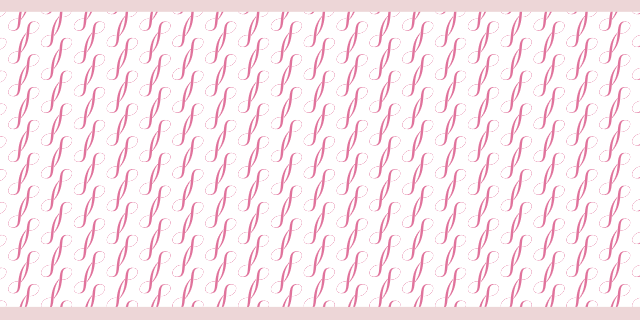
This pattern is drawn by a Shadertoy shader. Its source:

```glsl
// Interlaced calligraphic flourishes in pink on white, half-dropped from column
// to column, between two pale rose borders. Each flourish is one tapering Bezier
// strand and its half-turn copy; distances are measured in cells of the repeat.

const float CELLS_DOWN = 9.746;

vec2 bezier(vec2 a, vec2 b, vec2 c, vec2 d, float t) {
    float s = 1.0 - t;
    return s * s * s * a + 3.0 * s * s * t * b + 3.0 * s * t * t * c + t * t * t * d;
}

float segmentDistance(vec2 p, vec2 a, vec2 b) {
    vec2 ab = b - a;
    return length(p - a - ab * clamp(dot(p - a, ab) / dot(ab, ab), 0.0, 1.0));
}

// Hairline loop at the upper right, then a swelling stem down to the lower left.
float strand(vec2 p) {
    const vec2 tip = vec2(0.14, 0.28);
    const vec2 crown = vec2(0.33, 0.635);
    const float steps = 20.0;
    float d = 1e3;
    vec2 lastLoop = tip, lastStem = crown;
    for (float i = 1.0; i <= steps; i++) {
        float t = i / steps;
        vec2 loopPoint = bezier(tip, vec2(0.43, 0.23), vec2(0.61, 0.62), crown, t);
        vec2 stemPoint = bezier(crown, vec2(-0.025, 0.635), vec2(0.305, 0.076),
                                vec2(-0.14, -0.355), t);
        float halfWidth = 0.001 + 0.037 * sin(3.14159 * (t - 0.5 / steps));
        d = min(d, segmentDistance(p, lastLoop, loopPoint) - 0.001);
        d = min(d, segmentDistance(p, lastStem, stemPoint) - halfWidth);
        lastLoop = loopPoint;
        lastStem = stemPoint;
    }
    return d;
}

float flourish(vec2 p) {
    return min(strand(p), strand(-p));
}

void mainImage(out vec4 fragColor, in vec2 fragCoord) {
    vec2 p = fragCoord / iResolution.y;
    float pixel = 1.0 / iResolution.y;

    // Half-drop repeat
    vec2 cell = p * CELLS_DOWN - vec2(0.723, 0.452);
    float column = floor(cell.x + 0.5);
    cell.x -= column;
    cell.y -= 0.5 * mod(column, 2.0);
    cell.y -= floor(cell.y + 0.5);

    // Flourishes are taller than a cell, so include the nearer vertical neighbour
    float towards = cell.y < 0.0 ? -1.0 : 1.0;
    float d = min(flourish(cell), flourish(cell - vec2(0.0, towards)));
    float ink = clamp(0.5 - d / (pixel * CELLS_DOWN), 0.0, 1.0);
    vec3 color = mix(vec3(1.0), vec3(0.88, 0.45, 0.61), ink);

    // Borders along the bottom and top
    float inset = min(p.y - 0.041, 0.963 - p.y);
    float border = clamp(0.5 - inset / pixel, 0.0, 1.0);
    color = mix(color, vec3(0.93, 0.84, 0.845), border);

    fragColor = vec4(color, 1.0);
}
```
